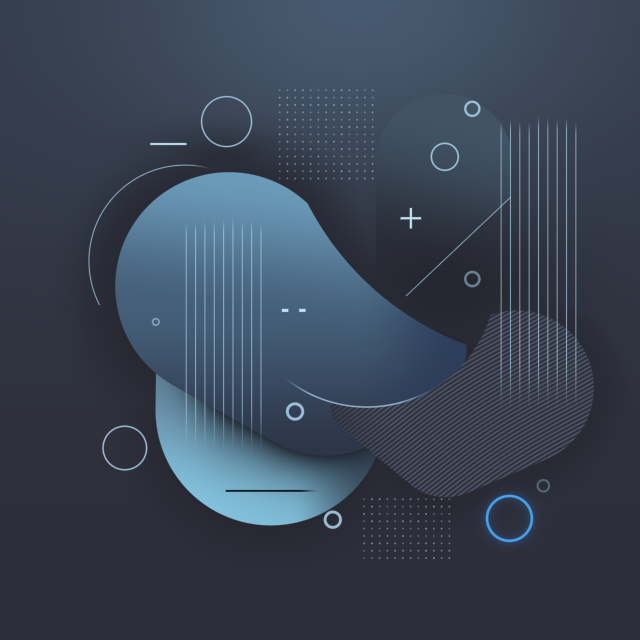
This background is drawn by a WebGL 2 fragment shader. Its source:

```glsl
#version 300 es
precision highp float;
// Dark slate background with soft glowing blobs, stripe and dot fields, rings and thin lines.
uniform vec2 u_resolution;
out vec4 outColor;

float pixel;

float fill(float d) { return smoothstep(pixel, -pixel, d); }

float stroke(float d, float halfWidth) {
  return smoothstep(halfWidth + pixel, halfWidth - pixel, abs(d));
}

float hash(vec2 p) { return fract(sin(dot(p, vec2(41.3, 289.1))) * 4375.5); }

// Distance to the hull of two circles, each given as (x, y, radius)
float hull(vec2 p, vec3 a, vec3 b) {
  vec2 axis = b.xy - a.xy, q = p - a.xy;
  float len = length(axis);
  axis /= len;
  q = vec2(abs(q.x * axis.y - q.y * axis.x), dot(q, axis));
  float s = (a.z - b.z) / len, c = sqrt(1.0 - s * s);
  float k = dot(q, vec2(-s, c));
  if (k < 0.0) return length(q) - a.z;
  if (k > c * len) return length(q - vec2(0.0, len)) - b.z;
  return dot(q, vec2(c, s)) - a.z;
}

float segment(vec2 p, vec2 a, vec2 b) {
  vec2 d = b - a;
  return length(p - a - d * clamp(dot(p - a, d) / dot(d, d), 0.0, 1.0));
}

float circle(vec2 p, vec2 c, float r) { return length(p - c) - r; }

float glow(vec2 p, vec2 c, vec2 size) {
  vec2 q = (p - c) / size;
  return exp(-dot(q, q));
}

// Nine vertical lines that fade at both ends
float stripes(vec2 p, float left, float low, float high) {
  float id = clamp(round((p.x - left) / 0.0146), 0.0, 8.0);
  float top = high - 0.012 * hash(vec2(id, left));
  float ends = smoothstep(low, low + 0.09, p.y) * smoothstep(top, top - 0.025, p.y);
  return stroke(p.x - left - id * 0.0146, 0.0007) * ends;
}

float dots(vec2 p, vec2 origin, vec2 count) {
  vec2 pitch = vec2(0.0121, 0.0115);
  vec2 id = clamp(round((p - origin) / pitch), vec2(0.0), count - 1.0);
  return fill(length(p - origin - id * pitch) - 0.0013) * (0.5 + 0.5 * hash(id));
}

void main() {
  vec2 p = gl_FragCoord.xy / u_resolution;
  pixel = 0.8 / u_resolution.y;
  vec3 dark = vec3(0.135, 0.138, 0.17), pale = vec3(0.68, 0.84, 0.93);

  // Blob distances
  vec3 waist = vec3(0.508, 0.447, 0.159), belly = vec3(0.697, 0.310, 0.087);
  float wave = min(hull(p, vec3(0.358, 0.553, 0.178), waist), hull(p, waist, vec3(0.671, 0.453, 0.058)));
  wave = max(wave, -circle(p, vec2(0.890, 0.892), 0.460));
  float bowl = hull(p, vec3(0.423, 0.359, 0.180), vec3(0.423, 0.44, 0.179));
  float scoop = circle(p, vec2(0.573, 0.566), 0.202);
  float mesh = min(hull(p, vec3(0.807, 0.394, 0.121), belly), hull(p, belly, vec3(0.553, 0.362, 0.036)));
  mesh = max(mesh, -scoop);
  float slant = dot(p - vec2(0.635, 0.538), vec2(0.687, -0.727));
  float panel = hull(p, vec3(0.694, 0.746, 0.107), vec3(0.694, 0.57, 0.106));
  panel = max(max(panel, p.x - 0.797), slant);

  // Backdrop and shadows
  vec3 col = mix(vec3(0.175, 0.18, 0.225), vec3(0.205, 0.235, 0.295), smoothstep(0.1, 0.95, p.y));
  col += vec3(0.075, 0.115, 0.14) * glow(p, vec2(0.56, 1.0), vec2(0.36, 0.26));
  float shade = 0.75 * smoothstep(0.11, -0.02, min(wave, bowl + 0.02));
  shade = max(shade, 0.85 * glow(p, vec2(0.70, 0.55), vec2(0.17, 0.12)));
  shade = max(shade, 0.7 * glow(p, vec2(0.35, 0.75), vec2(0.11, 0.045)));
  shade = max(shade, 0.5 * smoothstep(0.07, 0.0, mesh));
  col = mix(col, dark, shade);

  // Upper right panel, dissolving downward
  float lift = smoothstep(0.53, 0.82, p.y + 0.25 * (p.x - 0.694));
  col = mix(col, mix(dark, vec3(0.255, 0.325, 0.395), lift), fill(panel) * smoothstep(0.5, 0.72, p.y));

  // Bright bowl, shaded by the wave above it
  vec3 bowlColor = mix(vec3(0.52, 0.77, 0.88), vec3(0.36, 0.48, 0.57), smoothstep(0.2, 0.45, p.y));
  bowlColor = mix(bowlColor, vec3(0.27, 0.37, 0.45), smoothstep(0.45, 0.58, p.x));
  bowlColor = mix(bowlColor, vec3(0.12, 0.15, 0.19), 0.95 * exp(-max(wave, 0.0) * 25.0) * smoothstep(0.24, 0.36, p.x));
  col = mix(col, bowlColor, fill(bowl));

  // Main wave
  vec3 waveColor = mix(vec3(0.175, 0.21, 0.285), vec3(0.27, 0.37, 0.475), smoothstep(0.28, 0.53, p.y));
  waveColor = mix(waveColor, vec3(0.42, 0.61, 0.73), smoothstep(0.5, 0.74, p.y + 0.12 * (p.x - 0.35)));
  waveColor = mix(waveColor, vec3(0.16, 0.22, 0.34), 0.8 * smoothstep(0.55, 0.72, p.x));
  col = mix(col, waveColor, fill(wave));

  // Woven blob
  float weave = 0.5 + 0.5 * sin(900.0 * (p.y - 0.65 * p.x) + 7.0 * sin(11.0 * p.x + 8.0 * p.y));
  vec3 meshColor = mix(vec3(0.165, 0.18, 0.235), vec3(0.32, 0.34, 0.40), weave * smoothstep(0.5, 0.68, p.x + 0.3 * p.y - 0.05));
  col = mix(col, meshColor, fill(mesh) * 0.92);

  // Stripe and dot fields
  float lines = stripes(p, 0.291, 0.284, 0.665) + stripes(p, 0.783, 0.352, 0.823);
  float grid = dots(p, vec2(0.437, 0.721), vec2(13.0)) + dots(p, vec2(0.569, 0.128), vec2(12.0, 9.0));
  col = mix(col, pale, 0.75 * lines + 0.65 * grid);

  // Arc, crest and slanted edge
  float arc = stroke(circle(p, vec2(0.289, 0.592), 0.150), 0.0008) * step(0.524, p.y) * smoothstep(0.335, 0.29, p.x);
  float crest = stroke(scoop, 0.0012) * step(p.y, 0.44) * smoothstep(0.44, 0.49, p.x) * smoothstep(0.68, 0.62, p.x);
  float edge = stroke(segment(p, vec2(0.797, 0.691), vec2(0.635, 0.538)), 0.0007);
  col = mix(col, pale, 0.75 * max(max(arc, crest), edge));

  // Rings
  float rings = stroke(circle(p, vec2(0.354, 0.810), 0.039), 0.0011);
  rings += stroke(circle(p, vec2(0.195, 0.300), 0.034), 0.0012);
  rings += stroke(circle(p, vec2(0.695, 0.755), 0.021), 0.0013);
  rings += stroke(circle(p, vec2(0.738, 0.830), 0.011), 0.0018);
  rings += stroke(circle(p, vec2(0.461, 0.357), 0.012), 0.0023);
  rings += stroke(circle(p, vec2(0.520, 0.188), 0.012), 0.0023);
  rings += 0.6 * stroke(circle(p, vec2(0.738, 0.564), 0.011), 0.002);
  rings += 0.4 * stroke(circle(p, vec2(0.849, 0.241), 0.009), 0.0016);
  rings += 0.7 * stroke(circle(p, vec2(0.2435, 0.497), 0.005), 0.0013);
  col = mix(col, pale, 0.85 * rings);
  float blueRing = circle(p, vec2(0.796, 0.190), 0.035);
  col += vec3(0.02, 0.10, 0.2) * exp(-abs(blueRing) * 160.0);
  col = mix(col, vec3(0.27, 0.64, 0.93), stroke(blueRing, 0.002));

  // Plus sign and dashes
  vec2 plus = abs(p - vec2(0.642, 0.659));
  float marks = fill(max(max(plus.x, plus.y) - 0.016, min(plus.x, plus.y) - 0.0018));
  marks += stroke(segment(p, vec2(0.236, 0.775), vec2(0.290, 0.775)), 0.0016);
  vec2 dash = vec2(abs(p.x - 0.459) - 0.0135, p.y - 0.515);
  marks += fill(max(abs(dash.x) - 0.005, abs(dash.y) - 0.0024));
  col = mix(col, vec3(0.76, 0.89, 0.95), min(marks, 1.0));
  float ink = stroke(segment(p, vec2(0.354, 0.233), vec2(0.496, 0.233)), 0.0014);
  col = mix(col, vec3(0.04, 0.06, 0.09), ink * smoothstep(0.5, 0.465, p.x));

  outColor = vec4(col, 1.0);
}
```
